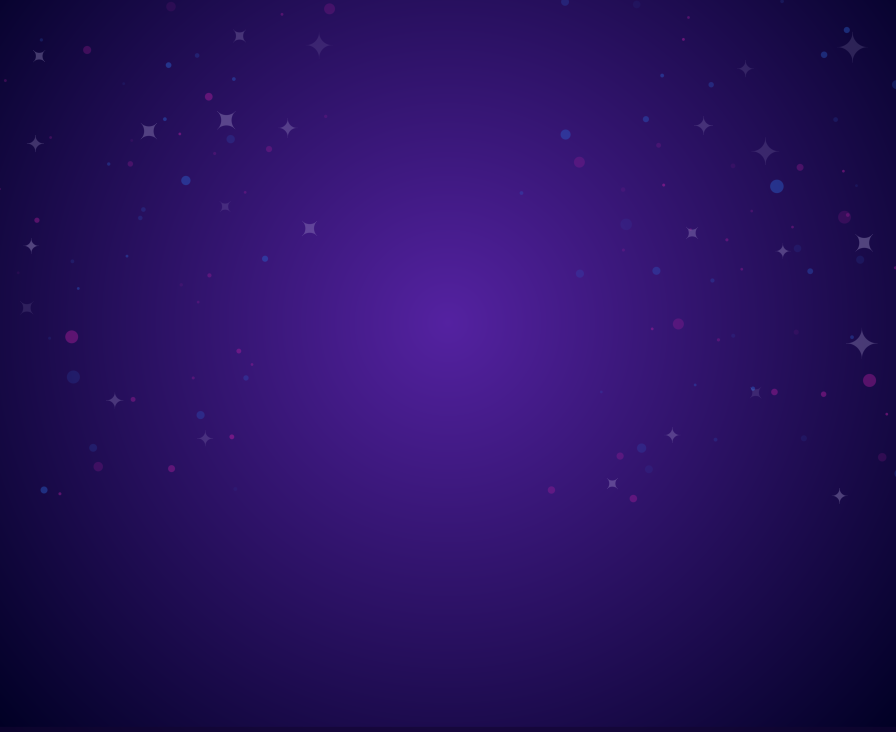
Write a WebGL 1 fragment shader that draws this background.

```glsl
precision highp float;

uniform vec2 u_resolution;

// Lengths are in canvas heights, x measured from the vertical centre line
const vec3 GLOW_COLOR = vec3(0.33, 0.132, 0.63);
const vec3 EDGE_COLOR = vec3(0.0, 0.0, 0.14);
const vec3 STAR_COLOR = vec3(0.72, 0.68, 0.86);
const vec3 PINK = vec3(0.72, 0.12, 0.62);
const vec3 BLUE = vec3(0.16, 0.36, 0.78);
const vec3 STRIP_COLOR = vec3(0.07, 0.02, 0.19);
const vec2 GLOW_CENTER = vec2(0.0, 0.559);
const float GLOW_RADIUS = 0.83;
const float STRIP_HEIGHT = 0.007;
const float STAR_CELL = 0.125;
const float STAR_CHANCE = 0.6;
const float DOT_CELL = 0.075;
const float DOT_CHANCE = 0.5;
const int DOT_LAYERS = 2;

vec3 hash3(vec2 p) {
  vec3 q = fract(p.xyx * vec3(0.1031, 0.1030, 0.0973));
  q += dot(q, q.yxz + 33.33);
  return fract((q.xxy + q.yzz) * q.zyx);
}

// Chance of finding a particle: both upper sides, clear in the middle
float scatterDensity(vec2 p) {
  return smoothstep(0.08, 0.28, abs(p.x)) * smoothstep(0.27, 0.42, p.y);
}

float coverage(float dist, float pixel) {
  return 1.0 - smoothstep(-0.7 * pixel, 0.7 * pixel, dist);
}

// Four points joined by concave arcs
float starDistance(vec2 p, float radius) {
  vec2 q = abs(p);
  float arcs = radius - length(q - radius);
  return max(arcs, max(q.x, q.y) - radius);
}

float starAlpha(vec2 p, float pixel) {
  vec2 cell = floor(p / STAR_CELL);
  vec3 place = hash3(cell + 41.0);
  vec3 look = hash3(cell + 97.0);
  vec2 center = (cell + mix(vec2(0.2), vec2(0.8), place.xy)) * STAR_CELL;
  float present = step(place.z, STAR_CHANCE * scatterDensity(center));
  float radius = mix(0.010, 0.021, look.x * look.x);

  // Half of the stars stand on a diagonal
  vec2 local = p - center;
  vec2 turned = vec2(local.x + local.y, local.y - local.x) * 0.7071;
  local = mix(local, turned, step(0.5, look.y));
  return present * coverage(starDistance(local, radius), pixel) * mix(0.12, 0.36, look.z);
}

// Dot colour in rgb, opacity in a
vec4 dotLayer(vec2 p, float seed, float pixel) {
  vec2 cell = floor(p / DOT_CELL);
  vec3 place = hash3(cell + seed);
  vec3 look = hash3(cell + seed + 59.0);
  vec2 center = (cell + mix(vec2(0.15), vec2(0.85), place.xy)) * DOT_CELL;
  float present = step(place.z, DOT_CHANCE * scatterDensity(center));
  float radius = mix(0.0018, 0.0092, look.x * look.x * look.x);
  float alpha = coverage(length(p - center) - radius, pixel) * mix(0.08, 0.5, look.y);
  return vec4(mix(PINK, BLUE, step(0.55, look.z)), present * alpha);
}

void main() {
  float pixel = 1.0 / u_resolution.y;
  vec2 p = (gl_FragCoord.xy - vec2(0.5 * u_resolution.x, 0.0)) * pixel;

  // Radial glow
  float falloff = clamp(length(p - GLOW_CENTER) / GLOW_RADIUS, 0.0, 1.0);
  vec3 color = mix(GLOW_COLOR, EDGE_COLOR, falloff);

  // Scattered dots
  for (int i = 0; i < DOT_LAYERS; i++) {
    float seed = 23.0 + 71.0 * float(i);
    vec4 particle = dotLayer(p + 0.4 * DOT_CELL * float(i), seed, pixel);
    color = mix(color, particle.rgb, particle.a);
  }

  // Stars
  color = mix(color, STAR_COLOR, starAlpha(p, pixel));

  // Dark strip along the bottom
  color = mix(color, STRIP_COLOR, 0.6 * coverage(p.y - STRIP_HEIGHT, pixel));

  gl_FragColor = vec4(color, 1.0);
}
```
